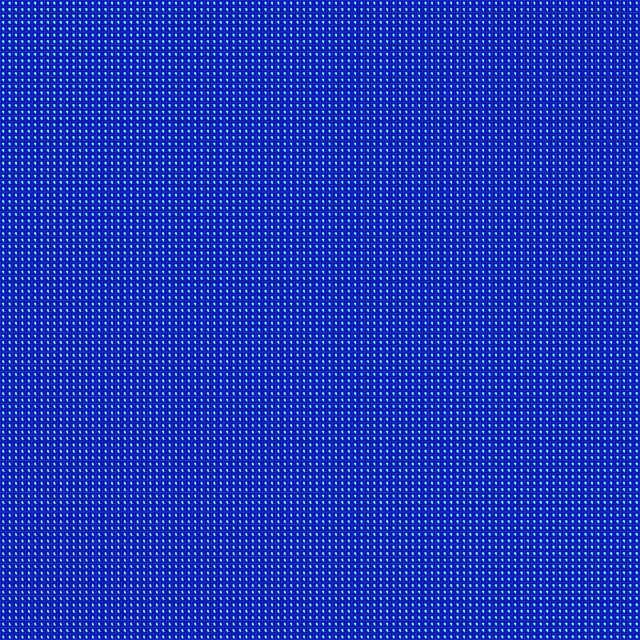
Give the GLSL for this pattern, as a WebGL 2 fragment shader.

```glsl
#version 300 es
precision highp float;
// A 100 by 100 grid of tiny heat maps: each deep blue cell holds a hooked hot spot.
// A scalar heat field is coloured by a blue-to-orange ramp; the spot's shape drifts
// slowly over the canvas, and subsamples smooth the fine detail.
uniform vec2 u_resolution;
out vec4 fragColor;

float hash(vec2 p) {
    return fract(sin(dot(p, vec2(127.1, 311.7))) * 43758.5);
}

// Rainbow ramp: blue, cyan, green, yellow, orange
vec3 heatRamp(float heat) {
    return clamp(1.5 - abs(4.0 * heat - vec3(3.0, 2.0, 1.0)), 0.0, 1.0);
}

// Soft elliptical spot with a flat core
float spot(vec2 p, vec2 radius) {
    vec2 q = p / radius;
    float d = dot(q, q);
    return exp(-d * d);
}

vec3 heatCell(vec2 uv) {
    vec2 grid = uv * 100.0;
    vec2 id = floor(grid);
    vec2 p = fract(grid) - 0.5;
    vec2 place = (id + 0.5) / 100.0;

    // Drift: bars at lower left, wedges at upper right, discs at the other corners
    float wedge = place.x + place.y - 1.0;
    float disc = abs(place.x - place.y);
    float taper = 1.0 + 1.6 * wedge * p.y;
    vec2 q = vec2(p.x / taper, p.y);

    // Round head, with a tail hooking down to the right
    vec2 headSize = vec2(0.18 - 0.035 * abs(wedge) + 0.03 * disc, 0.19);
    float head = spot(q - vec2(-0.02, 0.06), headSize);
    float tail = spot(q - vec2(0.05, -0.12), vec2(0.12, 0.16));
    float core = spot(q - vec2(0.03, 0.03), vec2(0.09, 0.11));
    float variation = 0.05 * (hash(vec2(id.x, 7.0)) + hash(vec2(3.0, id.y)) - 1.0);
    float peak = 0.4 + variation + 0.08 * max(-wedge, 0.0);
    float heat = 0.08 + peak * max(head, 0.95 * tail) + 0.2 * core;
    vec3 color = heatRamp(heat) + vec3(0.03, 0.05, 0.0);

    // Dark cell borders with a thin pale seam
    float edge = 0.5 - max(abs(p.x), abs(p.y));
    color = mix(vec3(0.03, 0.05, 0.48), color, smoothstep(0.05, 0.12, edge));
    return mix(vec3(0.26, 0.4, 0.72), color, smoothstep(0.015, 0.04, edge));
}

void main() {
    // Average a 4 by 4 set of subsamples
    vec3 sum = vec3(0.0);
    for (int j = 0; j < 4; j++) {
        for (int i = 0; i < 4; i++) {
            vec2 offset = (vec2(i, j) + 0.5) / 4.0 - 0.5;
            sum += heatCell((gl_FragCoord.xy + offset) / u_resolution);
        }
    }
    fragColor = vec4(sum / 16.0, 1.0);
}
```
